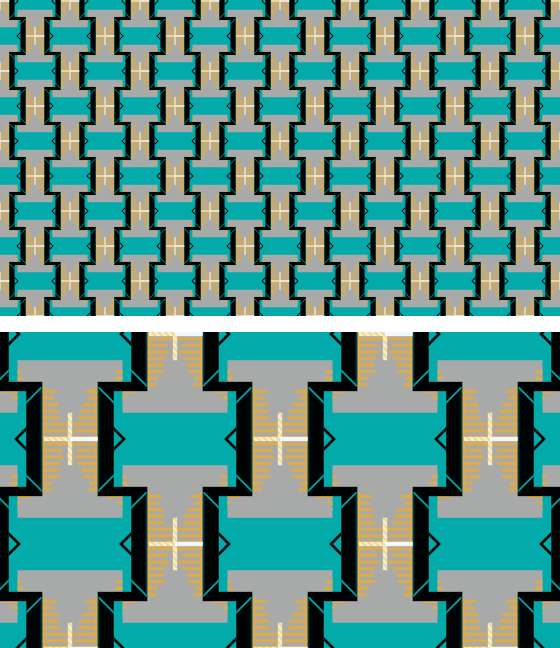
Top: the whole. Bottom: its middle third, enlarged.
A Shadertoy shader for this pattern:

```glsl
// Staggered teal tiles with mitred black frames, grey joints, gold hatching and cream crosses
#define REPEATS 8.0      // repeats across the canvas
#define UNITS 144.0      // design units per repeat
#define BAR_IN 19.0      // frame edge facing the joint
#define BAR_OUT 30.0     // frame edge facing the tile
#define HATCH 4.5        // spacing of hatch lines
#define TEAL vec3(0.01, 0.665, 0.665)
#define GREY vec3(0.655, 0.665, 0.66)
#define GOLD vec3(0.87, 0.67, 0.30)
#define BLACK vec3(0.0, 0.012, 0.012)
#define CREAM vec3(0.98, 0.94, 0.78)
#define WHITE vec3(0.95, 0.97, 1.0)

float pixelSize;

// Antialiased coverage of a signed distance
float cover(float d) { return clamp(0.5 - d / pixelSize, 0.0, 1.0); }

float box(vec2 p, vec2 halfSize) {
    vec2 d = abs(p) - halfSize;
    return length(max(d, 0.0)) + min(max(d.x, d.y), 0.0);
}

// Distance to evenly spaced strokes
float strokes(float t, float halfWidth) {
    return abs(fract(t / HATCH + 0.25) - 0.5) * HATCH - halfWidth;
}

void mainImage(out vec4 fragColor, in vec2 fragCoord) {
    pixelSize = REPEATS * UNITS / iResolution.x;
    vec2 uv = fragCoord * REPEATS / iResolution.x;

    // Half-step brick layout, with each joint at the cell centre
    float row = floor(uv.y * 2.0 + 0.5);
    vec2 p = vec2(fract(uv.x + 0.5 * mod(row, 2.0)) - 0.5, uv.y - 0.5 * row) * UNITS;
    vec2 a = abs(p);

    // Teal ground, grey joint and its flared ends
    float joint = a.x - BAR_IN;
    float flare = max(36.0 - a.x, 18.0 - a.y);
    vec3 col = mix(TEAL, GREY, cover(min(joint, flare)));

    // Gold hatching fans out to the sides with ragged ends
    float line = floor(p.y / HATCH);
    float ragged = 1.6 * sin(line * 2.4) + 1.1 * sin(line * 5.3 + sign(p.x));
    float fan = max(joint, 0.36 * a.y + ragged - a.x);
    float corner = max(flare, a.x - a.y - 12.0 + ragged);
    float hatch = max(strokes(p.y, 1.1), min(fan, corner));
    float rim = max(abs(a.x - BAR_IN + 1.2) - 0.7, a.y - 36.0);
    col = mix(col, GOLD, cover(min(hatch, rim)));

    // Black side bars and the steps that link the rows
    float bar = box(a - vec2(0.5 * (BAR_IN + BAR_OUT), 0.0), vec2(0.5 * (BAR_OUT - BAR_IN), 40.0));
    float link = box(a - vec2(36.0, 36.0), vec2(17.0, 3.2));
    float frame = min(bar, link);
    col = mix(col, BLACK, cover(frame));

    // Teal mitres and a fine dark seam on the frame
    float mitre = abs(a.x - BAR_IN + a.y - 36.0) * 0.707 - 0.6;
    col = mix(col, TEAL, cover(max(mitre, bar)));
    float seam = max(abs(a.x - BAR_IN - 0.7) - 0.5, a.y - 36.0);
    col = mix(col, TEAL * 0.55, cover(seam) * 0.6);

    // Chevrons pointing from the bars into the tile
    float chevron = abs(a.x - BAR_OUT + a.y - 7.0) * 0.707 - 0.9;
    col = mix(col, BLACK, cover(max(chevron, BAR_OUT - a.x)));

    // Cross: stitched upright and left arm, solid right arm
    float upright = box(p, vec2(1.5, 18.0));
    float leftArm = box(p + vec2(9.0, 0.0), vec2(9.0, 1.5));
    float rightArm = box(p - vec2(9.5, 0.0), vec2(9.5, 1.5));
    float stitch = 0.65 + 0.35 * cover(strokes(p.x + p.y, 1.2));
    col = mix(col, mix(GOLD, CREAM, stitch), cover(min(upright, leftArm)));
    col = mix(col, WHITE, cover(rightArm));

    fragColor = vec4(col, 1.0);
}
```
